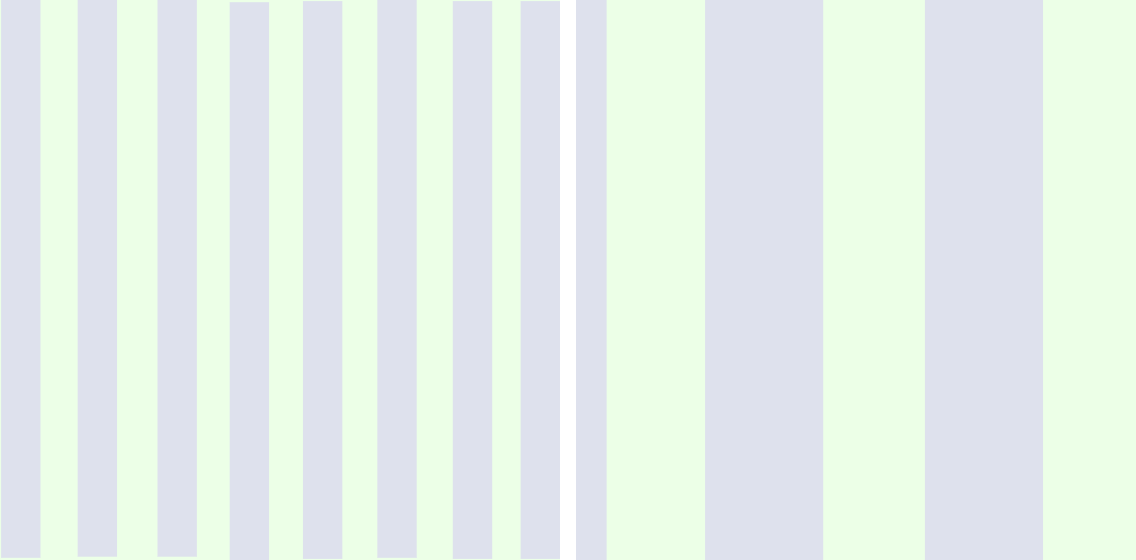
Left, the full canvas; right, a detail of the centre.
Give the GLSL for this pattern, as a Shadertoy shader.

```glsl
// Eight pale lavender vertical bars, slightly misplaced, on a mint ground.

const int BAR_COUNT = 8;
const float UNIT = 1.0 / 512.0;                  // design grid step, as a share of the canvas
const vec2 BAR_SIZE = vec2(36.0, 510.0) * UNIT;
const vec2 FIRST_CORNER = vec2(1.0, 1.0) * UNIT; // lower left of the first bar
const float PITCH = 68.0 * UNIT;

const vec3 MINT = vec3(0.925, 1.0, 0.905);
const vec3 LAVENDER = vec3(0.87, 0.883, 0.93);

// Hand-placed drift of each bar from the regular pitch, in grid steps
const vec2 DRIFT[BAR_COUNT] = vec2[BAR_COUNT](
    vec2(0.0, 1.0), vec2(2.0, 2.0), vec2(7.0, 2.0), vec2(5.0, -1.0),
    vec2(4.0, 0.0), vec2(4.0, 1.0), vec2(5.0, 0.0), vec2(-1.0, 0.0));

// Signed distance to a box centred on the origin
float boxDistance(vec2 p, vec2 halfSize) {
    vec2 d = abs(p) - halfSize;
    return length(max(d, 0.0)) + min(max(d.x, d.y), 0.0);
}

// Coverage of a shape, smoothed over one pixel
float coverage(float dist, float pixel) {
    return clamp(0.5 - dist / pixel, 0.0, 1.0);
}

vec2 barCorner(int index) {
    return FIRST_CORNER + vec2(float(index) * PITCH, 0.0) + DRIFT[index] * UNIT;
}

void mainImage(out vec4 fragColor, in vec2 fragCoord) {
    vec2 uv = fragCoord / iResolution.xy;
    float pixel = 1.0 / min(iResolution.x, iResolution.y);

    // Union of all bars
    float bars = 0.0;
    for (int i = 0; i < BAR_COUNT; i++) {
        vec2 centre = barCorner(i) + 0.5 * BAR_SIZE;
        bars = max(bars, coverage(boxDistance(uv - centre, 0.5 * BAR_SIZE), pixel));
    }

    fragColor = vec4(mix(MINT, LAVENDER, bars), 1.0);
}
```
